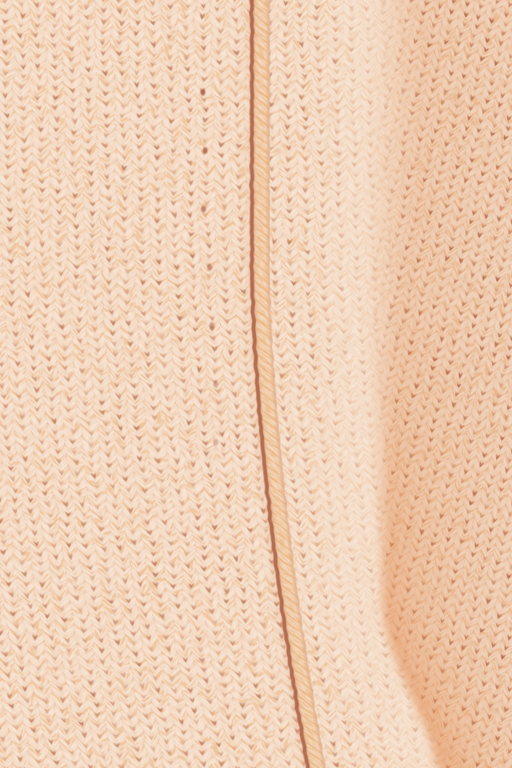
This texture is drawn by a WebGL 1 fragment shader. Its source:

```glsl
precision highp float;
uniform vec2 u_resolution;

const vec3 CREAM = vec3(0.968, 0.895, 0.828);
const vec3 PEACH = vec3(0.94, 0.80, 0.685);
const vec3 APRICOT = vec3(0.93, 0.73, 0.53);
const vec3 TAN = vec3(0.87, 0.68, 0.55);
const vec3 ORANGE = vec3(0.90, 0.61, 0.41);
const vec3 RUST = vec3(0.68, 0.38, 0.27);

float hash(vec2 p) {
  p = fract(p * vec2(0.1031, 0.1137));
  p += dot(p, p.yx + 33.33);
  return fract((p.x + p.y) * p.x * 7.13);
}

float corner(vec2 cell, vec2 offset) {
  float angle = 6.2832 * hash(cell);
  return dot(vec2(cos(angle), sin(angle)), offset);
}

float gradientNoise(vec2 p) {
  vec2 i = floor(p), f = fract(p);
  vec2 w = f * f * f * (f * (f * 6.0 - 15.0) + 10.0);
  vec2 e = vec2(1.0, 0.0);
  float low = mix(corner(i, f), corner(i + e, f - e), w.x);
  float high = mix(corner(i + e.yx, f - e.yx), corner(i + 1.0, f - 1.0), w.x);
  return mix(low, high, w.y);
}

// Curves, with t measured downward from the top edge
float seamX(float t) {
  return 0.328 + 0.145 * pow(max(t - 0.35, 0.0), 1.6);
}

float foldX(float t) {
  return 0.498 + 0.075 * smoothstep(0.78, 1.03, t) + 0.02 * (1.0 - smoothstep(0.0, 0.5, t));
}

// Stockinette: paired slanted legs form a V in each cell
vec3 knit(vec2 q, vec2 size, float contrast) {
  vec2 g = q / size;
  g += 0.28 * vec2(gradientNoise(g * 0.5), gradientNoise(g * 0.5 + 17.3));
  float wale = floor(g.x);
  float leg = abs(fract(g.x) - 0.5);
  float row = g.y - 1.5 * leg + 0.3 * hash(vec2(wale, 5.0));
  float across = abs(fract(row) - 0.5);
  float chance = hash(vec2(wale, floor(row + 0.5)) + 40.0);

  float crease = smoothstep(0.22, 0.5, across);
  float groove = smoothstep(0.2, 0.0, leg) + 0.6 * smoothstep(0.38, 0.5, leg);
  float hole = smoothstep(0.24, 0.04, length(vec2(leg, 0.8 * (0.5 - across))));
  float fibre = gradientNoise(vec2(g.x * 2.3, row * 4.5 + wale * 7.0));
  float fleck = smoothstep(0.08, 0.42, gradientNoise(vec2(g.x * 2.0 + 31.0, row * 2.7 + wale * 9.0)));

  float tone = 0.18 + contrast * (0.38 * crease + 0.25 * groove) + 0.65 * fibre;
  vec3 color = mix(CREAM, PEACH, clamp(tone, 0.0, 1.0));
  color = mix(color, APRICOT, 0.65 * fleck * min(contrast, 1.0));
  color = mix(color, TAN, clamp(0.5 * contrast * crease * groove, 0.0, 1.0));
  return mix(color, RUST, clamp(hole * contrast * (0.12 + 0.5 * chance * chance), 0.0, 0.8));
}

// Rolled edge: a single rope of slanted strands
vec3 rope(float across, float y) {
  float row = y / 0.012 + across * 1.5;
  float strand = abs(fract(row) - 0.5);
  float fibre = gradientNoise(vec2(across * 3.0, row * 4.0));
  float edge = smoothstep(0.22, 0.5, abs(across - 0.5));
  float tone = 0.5 + 0.7 * fibre + 0.5 * smoothstep(0.25, 0.5, strand);
  vec3 color = mix(CREAM, APRICOT, clamp(tone, 0.0, 1.0));
  return mix(color, TAN, 0.75 * edge);
}

// Sparse pulled stitches beside the seam
float pulledStitches(vec2 p) {
  float mark = 0.0;
  for (int i = 0; i < 7; i++) {
    float k = float(i);
    vec2 center = vec2(0.258 + 0.003 * k + 0.008 * hash(vec2(k, 3.0)), 0.88 - 0.076 * k);
    float reach = length((p - center) / vec2(0.0045, 0.006));
    mark = max(mark, smoothstep(1.1, 0.3, reach) * (0.9 - 0.09 * k));
  }
  return mark;
}

vec3 fabric(vec2 p) {
  float t = 1.0 - p.y;
  float seam = seamX(t);
  float beyond = p.x - foldX(t);

  // Front panels, palest and flattest just before the fold
  float flatness = smoothstep(-0.13, -0.03, beyond);
  vec2 front = vec2(p.x - 0.9 * seam - 0.025 * t, p.y + 0.08 * p.x);
  vec3 color = knit(front, vec2(0.0215, 0.0135), mix(1.0, 0.4, flatness));
  color = mix(color, RUST, pulledStitches(p));

  // Side panel leaning away, shaded along the fold
  float softness = mix(0.05, 0.012, smoothstep(0.1, 0.8, t));
  float side = smoothstep(-softness, softness, beyond);
  vec2 leaning = vec2(p.x - 0.25 * p.y, p.y + 0.25 * p.x);
  vec3 sideColor = knit(leaning, vec2(0.0185, 0.0135), 1.35);
  float depth = smoothstep(0.3, 0.95, t);
  float shadow = exp(-max(beyond, 0.0) * mix(9.0, 16.0, depth)) * mix(0.22, 0.72, depth);
  sideColor = mix(sideColor, sideColor * vec3(0.97, 0.93, 0.9), 0.7);
  sideColor = mix(sideColor, ORANGE, shadow);
  color = mix(color, sideColor, side);

  // Rolled seam and its ragged dark gap
  float ragged = 0.0022 * gradientNoise(vec2(p.y * 85.0, 2.0));
  float fromSeam = p.x - seam;
  float roll = smoothstep(0.0, 0.002, fromSeam) * smoothstep(0.0245, 0.022, fromSeam + ragged);
  color = mix(color, rope(fromSeam / 0.023, p.y), roll);
  float gap = smoothstep(0.0038, 0.0012, abs(fromSeam + ragged));
  float glow = exp(-abs(fromSeam) / 0.005);
  color = mix(color, TAN, 0.45 * glow);
  return mix(color, RUST, 0.88 * gap);
}

void main() {
  vec3 sum = vec3(0.0);
  for (int i = 0; i < 4; i++) {
    vec2 offset = vec2(mod(float(i), 2.0), floor(float(i) / 2.0)) * 0.5 - 0.25;
    sum += fabric((gl_FragCoord.xy + offset) / u_resolution.y);
  }
  gl_FragColor = vec4(sum / 4.0, 1.0);
}
```
